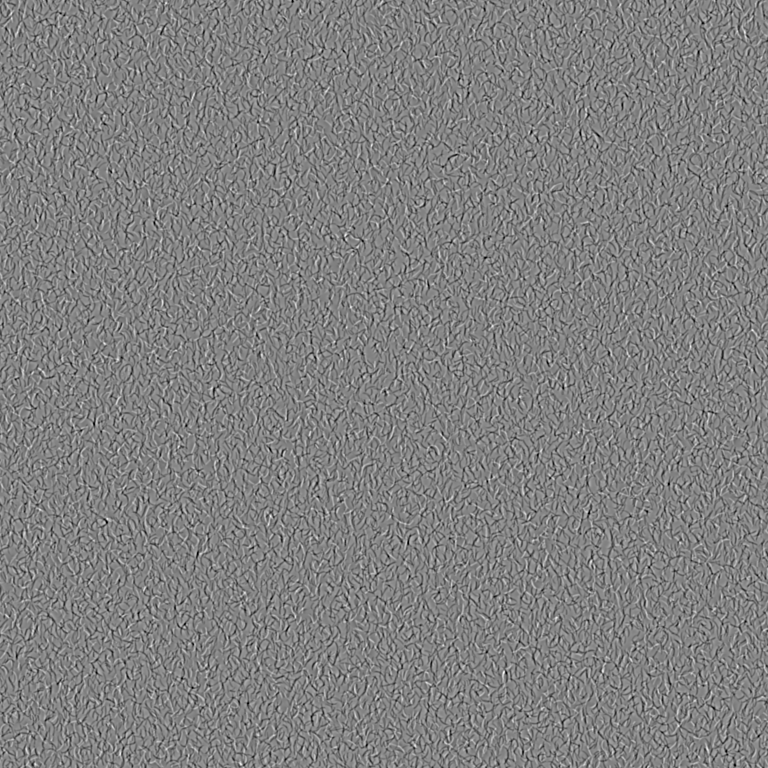
This texture is drawn by a Shadertoy shader. Its source:

```glsl
const float CELLS = 72.0;         // grid cells across the canvas height
const int LAYERS = 6;             // fibres per cell
const float FIBRE_WIDTH = 0.105;  // in cells
const float CONTRAST = 0.29;
const float MID_GREY = 0.503;

float hash(vec2 p) {
    return fract(sin(dot(p, vec2(127.1, 311.7))) * 43758.5453);
}

vec2 hash2(vec2 p) {
    return vec2(hash(p), hash(p + vec2(37.2, 91.6)));
}

// Crisp core with softer, opposite flanks that keep the average level
float creaseProfile(float dist, float width) {
    float core = dist / width;
    float flank = core / 2.5;
    return exp(-core * core) - 0.4 * exp(-flank * flank);
}

// Bent stroke along its local x axis, fading at both ends
float fibre(vec2 p, float angle, float halfLength, float bend, float width) {
    vec2 along = vec2(cos(angle), sin(angle));
    vec2 q = vec2(dot(p, along), dot(p, vec2(-along.y, along.x)));
    float slope = 2.0 * bend * q.x;
    float dist = (q.y - bend * q.x * q.x) / sqrt(1.0 + slope * slope);
    float taper = 1.0 - smoothstep(0.5, 1.0, abs(q.x) / halfLength);
    return taper * creaseProfile(dist, width);
}

// One fibre per cell, mostly upright; a quarter of them are light
float fibreLayer(vec2 p, float seed, float width) {
    vec2 cell = floor(p);
    float sum = 0.0;
    for (int y = -1; y <= 1; y++) {
        for (int x = -1; x <= 1; x++) {
            vec2 id = cell + vec2(x, y);
            vec2 key = id + seed * vec2(19.37, 7.83);
            vec2 centre = id + hash2(key);
            vec2 turn = hash2(key + 5.31);
            vec2 form = hash2(key + 13.73);
            vec2 tone = hash2(key + 23.19);
            float angle = 1.5708 + (turn.x + turn.y - 1.0) * 1.5;
            float halfLength = mix(0.3, 0.75, form.x);
            float bend = (form.y - 0.5) * 1.5;
            float strength = mix(0.4, 1.0, tone.x) * (tone.y > 0.75 ? 1.0 : -1.0);
            sum += strength * fibre(p - centre, angle, halfLength, bend, width);
        }
    }
    return sum;
}

void mainImage(out vec4 fragColor, in vec2 fragCoord) {
    vec2 p = fragCoord / iResolution.y * CELLS;
    float pixel = CELLS / iResolution.y;
    float width = max(FIBRE_WIDTH, 0.7 * pixel);

    // Overlapping mat of fibres
    float relief = 0.0;
    for (int i = 0; i < LAYERS; i++) {
        float seed = float(i) + 1.0;
        relief += fibreLayer(p + seed * vec2(0.37, 0.61), seed, width);
    }

    float grey = clamp(MID_GREY + CONTRAST * relief, 0.0, 1.0);
    fragColor = vec4(vec3(grey), 1.0);
}
```
